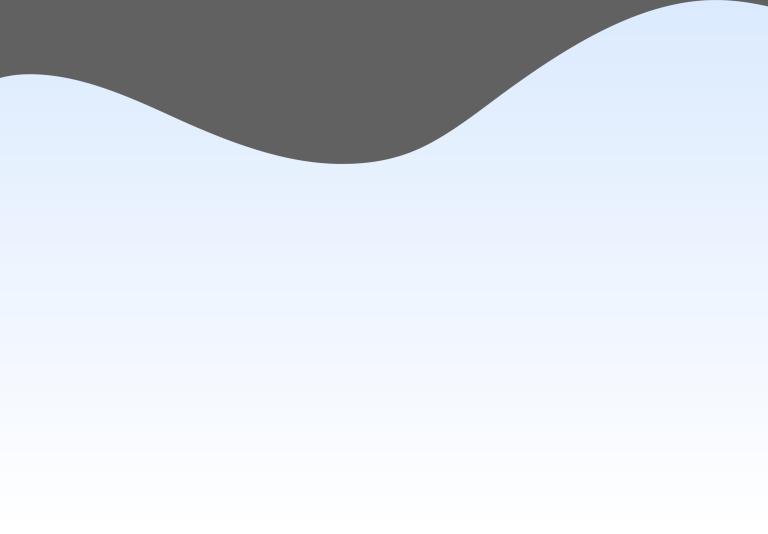
Give the GLSL for this background, as a Shadertoy shader.

```glsl
// A pale blue to white gradient below a smooth wave, under a flat grey sky.

// Wave knots: x, height, slope, all in fractions of the canvas
const vec3 KNOTS[8] = vec3[8](
    vec3(0.000, 0.854,  0.39), vec3(0.039, 0.861,  0.00),
    vec3(0.221, 0.784, -0.66), vec3(0.445, 0.693,  0.00),
    vec3(0.540, 0.718,  0.60), vec3(0.638, 0.807,  1.08),
    vec3(0.932, 1.000,  0.00), vec3(1.000, 0.988, -0.32));

// Cubic Hermite curve between two knots
float hermite(vec3 a, vec3 b, float x) {
    float span = b.x - a.x;
    float t = clamp((x - a.x) / span, 0.0, 1.0);
    float s = 1.0 - t;
    return s * s * ((1.0 + 2.0 * t) * a.y + t * span * a.z)
         + t * t * ((3.0 - 2.0 * t) * b.y - s * span * b.z);
}

float waveHeight(float x) {
    float height = KNOTS[0].y;
    for (int i = 0; i < 7; i++) {
        if (x >= KNOTS[i].x) height = hermite(KNOTS[i], KNOTS[i + 1], x);
    }
    return height;
}

void mainImage(out vec4 fragColor, in vec2 fragCoord) {
    vec2 uv = fragCoord / iResolution.xy;

    // Vertical gradient of the body
    vec3 body = mix(vec3(1.0), vec3(0.859, 0.918, 0.996), uv.y);
    vec3 grey = vec3(0.38);

    // Antialiased wave edge, one pixel wide along its normal
    float x = uv.x, dx = 1.0 / iResolution.x;
    float rise = (waveHeight(x + dx) - waveHeight(x - dx)) * 0.5 * iResolution.y;
    float edge = (uv.y - waveHeight(x)) * iResolution.y / length(vec2(1.0, rise));
    fragColor = vec4(mix(body, grey, smoothstep(-0.7, 0.7, edge)), 1.0);
}
```
